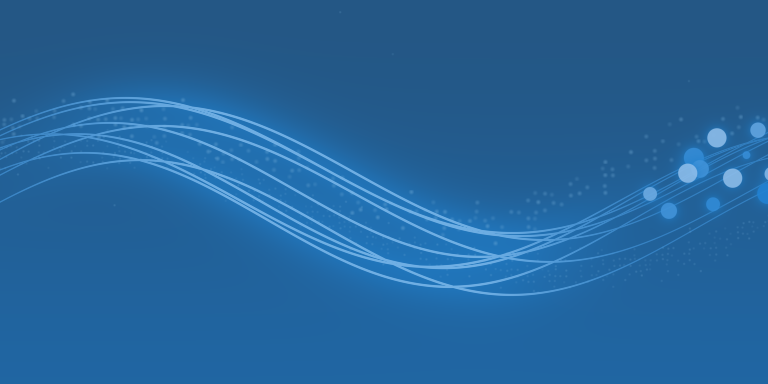
This background is drawn by a WebGL 2 fragment shader. Its source:

```glsl
#version 300 es
precision highp float;

uniform vec2 u_resolution;
out vec4 fragColor;

const float PI = 3.14159265;
const vec3 SKY_TOP = vec3(0.140, 0.340, 0.520);
const vec3 SKY_BOTTOM = vec3(0.125, 0.400, 0.640);
const vec3 GLOW_BLUE = vec3(0.125, 0.500, 0.800);
const vec3 THREAD_DEEP = vec3(0.250, 0.580, 0.860);
const vec3 THREAD_PALE = vec3(0.470, 0.710, 0.910);
const vec3 DISC_DEEP = vec3(0.130, 0.510, 0.830);
const vec3 DISC_PALE = vec3(0.570, 0.750, 0.920);
const vec3 DUST_PALE = vec3(0.500, 0.720, 0.880);

const float GLOW_REACH = 0.040;
const float GLOW_GAIN = 0.55;
const float THREAD_THIN = 0.0013;
const float THREAD_THICK = 0.0029;
const float DUST_ALPHA = 0.36;

// Threads: crest x, crest y, trough x, trough y
const int THREADS = 9;
const vec4 THREAD[THREADS] = vec4[](
    vec4(0.326, 0.745, 1.333, 0.393), vec4(0.339, 0.734, 1.354, 0.385),
    vec4(0.430, 0.724, 1.419, 0.375), vec4(0.286, 0.680, 1.250, 0.331),
    vec4(0.417, 0.672, 1.432, 0.318), vec4(0.130, 0.651, 1.120, 0.305),
    vec4(0.200, 0.651, 1.155, 0.302), vec4(0.221, 0.602, 1.172, 0.253),
    vec4(0.365, 0.583, 1.333, 0.232));

// Discs: centre x, centre y, radius, paleness
const int DISCS = 12;
const vec4 DISC[DISCS] = vec4[](
    vec4(1.999, 0.496, 0.027, 0.00), vec4(1.807, 0.589, 0.026, 0.20),
    vec4(1.823, 0.560, 0.023, 0.30), vec4(1.742, 0.451, 0.021, 0.30),
    vec4(1.857, 0.468, 0.018, 0.15), vec4(1.944, 0.596, 0.010, 0.20),
    vec4(1.693, 0.495, 0.018, 0.70), vec4(1.974, 0.661, 0.020, 0.60),
    vec4(1.867, 0.641, 0.025, 1.00), vec4(1.791, 0.549, 0.025, 1.00),
    vec4(1.908, 0.536, 0.025, 1.00), vec4(2.010, 0.547, 0.019, 0.90));

// Dust paths, in the same form as the threads
const vec4 DUST_LEFT = vec4(0.18, 0.70, 1.25, 0.43);
const vec4 DUST_RIGHT = vec4(2.00, 0.69, 1.25, 0.43);
const vec4 DUST_FINE = vec4(0.20, 0.62, 1.45, 0.29);

vec3 hash3(vec2 p) {
    vec3 q = fract(p.xyx * vec3(0.1031, 0.1030, 0.0973));
    q += dot(q, q.yxz + 33.33);
    return fract((q.xxy + q.yzz) * q.zyx);
}

// Height and slope of a cosine through a crest and a trough
vec2 wave(vec4 w, float x) {
    float rate = PI / (w.z - w.x);
    float angle = (x - w.x) * rate;
    float amplitude = 0.5 * (w.y - w.w);
    return vec2(0.5 * (w.y + w.w) + amplitude * cos(angle),
                -amplitude * rate * sin(angle));
}

float waveDistance(vec4 w, vec2 p) {
    vec2 heightSlope = wave(w, p.x);
    return abs(p.y - heightSlope.x) * inversesqrt(1.0 + heightSlope.y * heightSlope.y);
}

// Soft specks in a jittered grid, thinning out away from a path
float dust(vec2 p, vec4 path, float cell, float radius, float spread) {
    vec2 id = floor(p / cell);
    vec3 rnd = hash3(id + 17.0);
    vec2 centre = (id + 0.25 + 0.5 * rnd.xy) * cell;
    float offset = waveDistance(path, centre) / spread;
    float present = step(rnd.z, 0.6 * exp(-offset * offset));
    return present * smoothstep(radius, 0.0, length(p - centre)) * (0.4 + 0.6 * rnd.x);
}

void main() {
    vec2 p = gl_FragCoord.xy / u_resolution.y;
    float px = 1.0 / u_resolution.y;
    vec3 color = mix(SKY_BOTTOM, SKY_TOP, smoothstep(-0.1, 1.0, p.y));

    // Ribbon strength: full in the middle, faint at both ends
    float body = smoothstep(-0.15, 0.6, p.x) * (1.0 - smoothstep(1.2, 1.75, p.x));

    // Glow and coverage of all threads
    float glow = 0.0;
    float thread = 0.0;
    float halfWidth = mix(THREAD_THIN, THREAD_THICK, body);
    for (int i = 0; i < THREADS; i++) {
        float d = waveDistance(THREAD[i], p);
        glow += exp(-d / GLOW_REACH);
        thread = max(thread, 1.0 - smoothstep(halfWidth - 0.5 * px, halfWidth + 0.7 * px, d));
    }
    float halo = 1.0 - exp(-GLOW_GAIN * glow);
    color = mix(color, GLOW_BLUE, halo * (0.06 + 0.74 * body));

    // Dust
    vec4 path = p.x < DUST_LEFT.z ? DUST_LEFT : DUST_RIGHT;
    float specks = dust(p, path, 0.022, 0.009, 0.035);
    specks += 0.6 * dust(p + 0.005, DUST_FINE, 0.014, 0.005, 0.035);
    color = mix(color, DUST_PALE, DUST_ALPHA * min(specks, 1.0));

    color = mix(color, mix(THREAD_DEEP, THREAD_PALE, body), thread * mix(0.6, 0.9, body));

    // Discs with soft halos
    for (int i = 0; i < DISCS; i++) {
        vec4 disc = DISC[i];
        float d = length(p - disc.xy) - disc.z;
        color = mix(color, GLOW_BLUE, 0.45 * exp(-max(d, 0.0) / 0.012));
        float cover = 1.0 - smoothstep(-0.7 * px, 0.7 * px, d);
        color = mix(color, mix(DISC_DEEP, DISC_PALE, disc.w), 0.85 * cover);
    }
    fragColor = vec4(color, 1.0);
}
```
